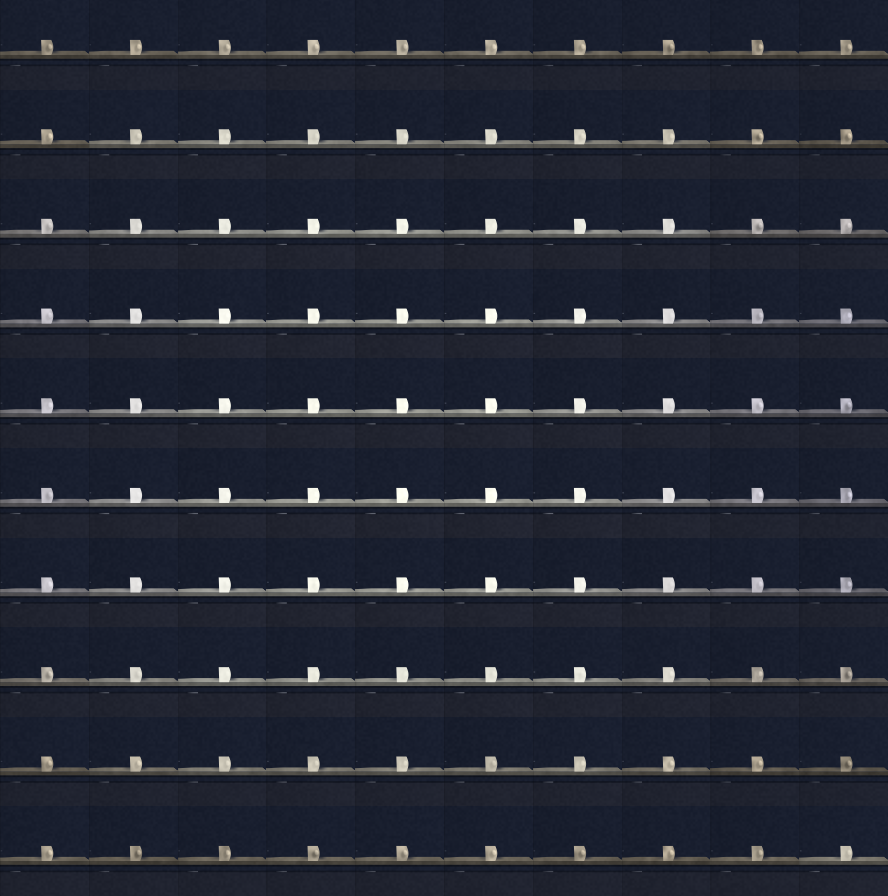
A Shadertoy shader for this pattern:

```glsl
// A ten by ten grid of dim frames, each a pale block standing on a lit shelf.
// Each frame is built from antialiased spans; its exposure and tint follow
// wrapping cosines over the grid, with hashed grain and mottling on top.

#define GRID 10.0
#define LIGHT_CENTER vec2(3.9, 4.3)
#define SHELF_FRONT 0.345
#define SHELF_EDGE 0.388
#define SHELF_BACK 0.434
#define BLOCK_LEFT 0.463
#define BLOCK_RIGHT 0.588
#define BLOCK_TOP 0.556
#define GRAIN 0.022
#define WALL_COLOR vec3(0.095, 0.118, 0.180)
#define PANEL_COLOR vec3(0.135, 0.145, 0.190)

const float TAU = 6.2831853;

float hash(vec2 p) {
    vec3 q = fract(vec3(p.xyx) * 0.1031);
    q += dot(q, q.yzx + 33.33);
    return fract((q.x + q.y) * q.z);
}

// Value noise that wraps after a whole number of lattice steps.
float noise(vec2 p, float period) {
    vec2 i = floor(p), f = fract(p);
    f = f * f * (3.0 - 2.0 * f);
    vec2 a = mod(i, period), b = mod(i + 1.0, period);
    return mix(mix(hash(a), hash(vec2(b.x, a.y)), f.x),
               mix(hash(vec2(a.x, b.y)), hash(b), f.x), f.y);
}

// Pixel coverage of the interval lo..hi.
float span(float x, float lo, float hi, float px) {
    return clamp((x - lo) / px + 0.5, 0.0, 1.0)
         - clamp((x - hi) / px + 0.5, 0.0, 1.0);
}

void mainImage(out vec4 fragColor, in vec2 fragCoord) {
    vec2 uv = fract(fragCoord / iResolution.xy);
    vec2 px = GRID / iResolution.xy;
    vec2 p = fract(uv * GRID);
    vec2 id = floor(uv * GRID);
    id.y = GRID - 1.0 - id.y;

    // Exposure: bright middle, dim rim, partly recovered at the corners.
    vec2 rim = 0.5 - 0.5 * cos(TAU * (id - LIGHT_CENTER) / GRID);
    float vary = hash(id + 7.0) - 0.5;
    float light = 1.0 - 0.30 * pow(rim.x, 3.0) - 0.35 * pow(rim.y, 3.0)
                + 0.45 * pow(rim.x, 6.0) * pow(rim.y, 12.0) + 0.04 * vary;
    float dim = smoothstep(0.97, 0.55, light);
    float cool = pow(rim.x, 2.0) * (1.0 - smoothstep(0.2, 0.75, rim.y));
    vec3 tint = mix(vec3(1.0, 1.0, 0.95), vec3(1.06, 0.99, 0.87), dim);
    tint = mix(tint, vec3(0.99, 0.98, 1.05), cool);

    float fine = noise(uv * 380.0, 380.0) - 0.5;
    float soft = noise(uv * 130.0, 130.0) - 0.5;
    p.y += 0.006 * (hash(vec2(id.y, 3.0)) - 0.5);

    // Wall, slightly lighter toward the right of each frame.
    vec3 color = WALL_COLOR * (0.95 + 0.10 * p.x + 0.05 * vary);

    // Panel under the shelf with a dark seam and a short glint.
    float panel = clamp((0.27 - p.y) / px.y + 0.5, 0.0, 1.0);
    vec3 panelColor = PANEL_COLOR * mix(0.92, 1.08, light * p.x);
    color = mix(color, panelColor, panel * (0.55 + 0.35 * light));
    color = mix(color, WALL_COLOR * 0.62, 0.7 * span(p.y, 0.262, 0.282, px.y));
    float glint = span(p.y, 0.264, 0.277, px.y) * span(p.x, 0.11, 0.23, px.x);
    color += 0.30 * light * glint * smoothstep(0.08, 0.20, p.x);

    // Shelf front and top; the right end of the top rounds off.
    float endDrop = 0.03 * smoothstep(0.95, 1.0, p.x);
    float back = SHELF_BACK - endDrop - 0.008 * smoothstep(0.2, 0.0, p.x);
    float front = span(p.y, SHELF_FRONT, SHELF_EDGE, px.y);
    float top = span(p.y, SHELF_EDGE, back, px.y);
    float across = 0.84 + 0.16 * sin(0.5 * TAU * p.x);
    vec3 frontColor = tint * (0.39 * light + 0.05 * soft);
    vec3 topColor = tint * (0.65 * light * across + 0.06 * soft);
    color = mix(color, frontColor, front);

    // Contact shadows fall on the back of the top, longer on the right.
    float shade = smoothstep(0.70, 0.60, p.x) * step(0.52, p.x)
                + 0.5 * smoothstep(0.36, 0.46, p.x) * step(p.x, 0.52);
    shade *= smoothstep(SHELF_EDGE, SHELF_BACK, p.y);
    color = mix(color, mix(topColor, WALL_COLOR, 0.75 * shade), top);
    color *= 1.0 - 0.35 * span(p.y, SHELF_FRONT - 0.02, SHELF_FRONT, px.y);

    // Pale block with a bulging right side; dim frames reveal its mottling.
    float h = clamp((p.y - SHELF_EDGE) / (BLOCK_TOP - SHELF_EDGE), 0.0, 1.0);
    float right = BLOCK_RIGHT - 0.010 + 0.022 * sin(0.5 * TAU * h);
    float left = BLOCK_LEFT + 0.006 * (1.0 - h);
    float block = span(p.x, left, right, px.x)
                * span(p.y, SHELF_EDGE, BLOCK_TOP, px.y);
    vec2 local = vec2((p.x - left) / (right - left), h);
    float spot = smoothstep(0.24, 0.08, length(local - vec2(0.76, 0.56)));
    float hollow = smoothstep(0.34, 0.10, length(local - vec2(0.58, 0.42)));
    float relief = 0.35 * soft + 0.24 * spot - 0.16 * hollow;
    vec3 blockColor = tint * (0.98 * light + relief * (0.12 + 0.75 * dim));
    color = mix(color, clamp(blockColor, 0.0, 1.0), block);

    // Small mark at the left border of each frame.
    float mark = span(p.x, 0.008, 0.026, px.x) * span(p.y, 0.495, 0.508, px.y);
    color += 0.16 * mark * light;

    // Film grain and the faint border between frames.
    color += GRAIN * fine;
    color *= 1.0 - 0.10 * span(p.x, 0.0, 0.012, px.x);
    fragColor = vec4(clamp(color, 0.0, 1.0), 1.0);
}
```
